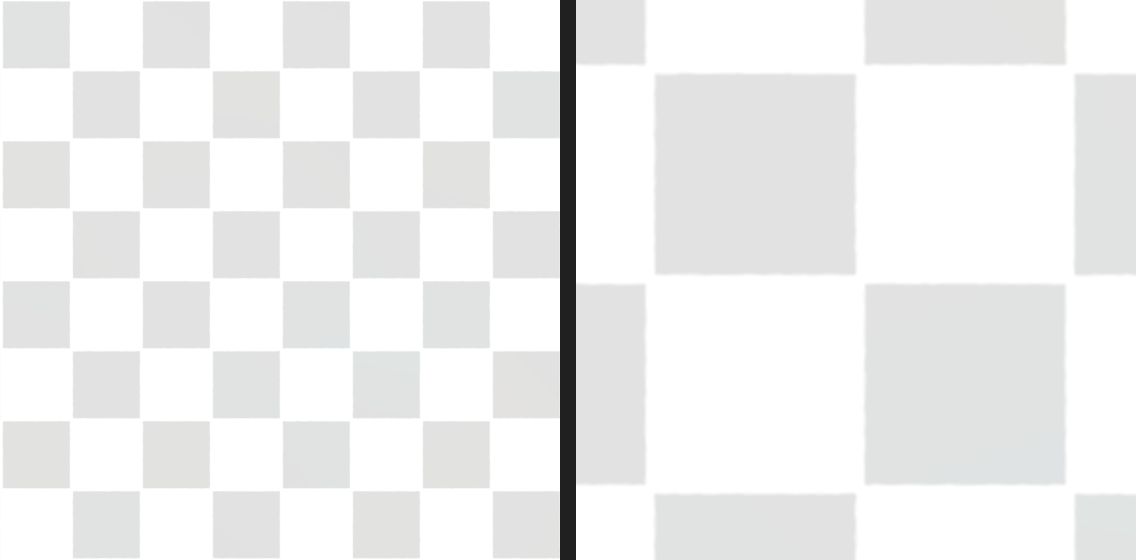
Left: the whole. Right: its middle third, enlarged.
Give the GLSL for this pattern, as a Shadertoy shader.

```glsl
const float CELLS = 8.0;
const vec2 TILE_OFFSET = vec2(0.02, 0.003);
const float HALF_SIDE = 0.478;
const float CORNER = 0.012;
const vec3 WHITE = vec3(1.0);
const vec3 GREY = vec3(0.885);
const vec3 COOL_GREY = vec3(0.878, 0.892, 0.889);
const vec3 WARM_GREY = vec3(0.888, 0.884, 0.876);

// Integer hash, two values in 0..1
vec2 hash22(vec2 p, uint seed) {
    uvec2 v = uvec2(ivec2(p)) * 1664525u + 1013904223u + seed * 747796405u;
    v.x += v.y * 1664525u;
    v.y += v.x * 1664525u;
    v ^= v >> 16u;
    v.x += v.y * 1664525u;
    v.y += v.x * 1664525u;
    v ^= v >> 16u;
    return vec2(v >> 8u) / 16777216.0;
}

float valueNoise(vec2 p, uint seed) {
    vec2 i = floor(p), f = fract(p);
    f = f * f * (3.0 - 2.0 * f);
    float low = mix(hash22(i, seed).x, hash22(i + vec2(1, 0), seed).x, f.x);
    float high = mix(hash22(i + vec2(0, 1), seed).x, hash22(i + vec2(1, 1), seed).x, f.x);
    return mix(low, high, f.y);
}

float roundedSquare(vec2 p, float halfSide, float radius) {
    vec2 q = abs(p) - halfSide + radius;
    return length(max(q, 0.0)) + min(max(q.x, q.y), 0.0) - radius;
}

// Nearly flat grey with a faint tint fading across the tile
vec3 tileColour(vec2 local, vec2 cell) {
    vec2 direction = hash22(cell, 1u) * 2.0 - 1.0;
    vec2 pick = hash22(cell, 2u);
    float fade = smoothstep(-0.5, 0.6, dot(local, direction) + 0.25 * (pick.y - 0.5));
    float cool = smoothstep(0.55, 1.0, pick.x) * fade;
    float warm = smoothstep(0.4, 0.0, pick.x) * fade * 0.6;
    vec3 colour = mix(mix(GREY, COOL_GREY, cool), WARM_GREY, warm);
    return colour + 0.006 * (fade - 0.5) * (pick.y - 0.3);
}

void mainImage(out vec4 fragColor, in vec2 fragCoord) {
    vec2 grid = fragCoord / iResolution.xy * CELLS - TILE_OFFSET;
    vec2 cell = mod(floor(grid), CELLS);
    vec2 local = fract(grid) - 0.5;

    // Slightly uneven square outline
    float wobble = (valueNoise(local * 26.0 + cell * 40.0, 3u) - 0.5) * 0.007;
    float edge = roundedSquare(local, HALF_SIDE, CORNER) + wobble;
    float softness = max(0.014, CELLS / min(iResolution.x, iResolution.y));
    float square = 1.0 - smoothstep(-softness, softness, edge);

    // Alternate cells, the lower left one stays white
    float checker = mod(cell.x + cell.y, 2.0);
    fragColor = vec4(mix(WHITE, tileColour(local, cell), square * checker), 1.0);
}
```
